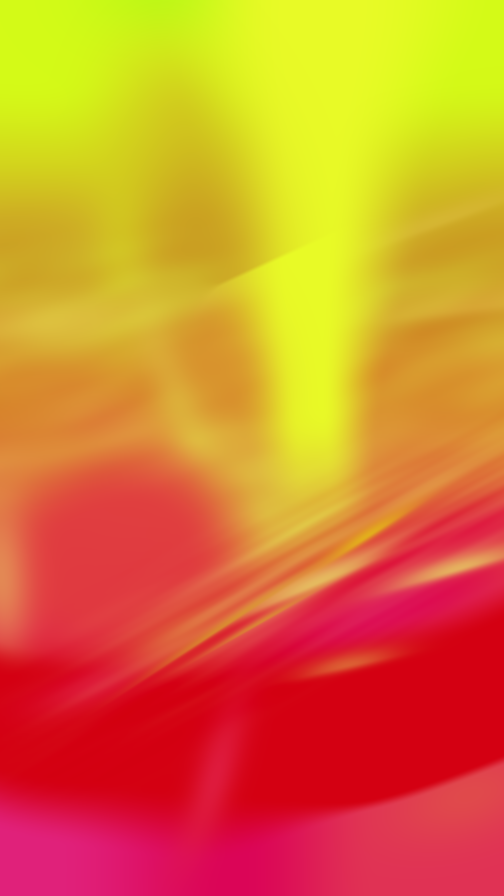
Give the GLSL for this background, as a WebGL 2 fragment shader.

```glsl
#version 300 es
precision highp float;
// Blurred sheets of lime, amber, red and pink light with slanted silky streaks.
uniform vec2 u_resolution;
out vec4 outColor;

// Palette
const vec3 LIME = vec3(0.83, 0.98, 0.09);
const vec3 GREEN = vec3(0.70, 0.98, 0.08);
const vec3 LEMON = vec3(0.91, 0.98, 0.15);
const vec3 OLIVE = vec3(0.83, 0.84, 0.11);
const vec3 OCHRE = vec3(0.79, 0.62, 0.13);
const vec3 SAND = vec3(0.87, 0.75, 0.25);
const vec3 AMBER = vec3(0.85, 0.59, 0.18);
const vec3 ORANGE = vec3(0.87, 0.46, 0.23);
const vec3 CORAL = vec3(0.88, 0.23, 0.25);
const vec3 ROSE = vec3(0.88, 0.13, 0.28);
const vec3 RED = vec3(0.83, 0.00, 0.07);
const vec3 MAGENTA = vec3(0.86, 0.02, 0.34);
const vec3 PINK = vec3(0.88, 0.13, 0.48);
const vec3 CREAM = vec3(0.90, 0.75, 0.38);

// Tuning
const float WARP = 0.03;         // bend of the soft shapes
const float SLANT = 0.50;        // angle of the silky streaks, radians
const float STREAK_GAIN = 0.38;  // contrast of the silky streaks
const float WISP_GAIN = 0.16;    // contrast of the broad wisps

vec2 hashGradient(vec2 cell) {
  vec2 h = vec2(dot(cell, vec2(127.1, 311.7)), dot(cell, vec2(269.5, 183.3)));
  return 2.0 * fract(sin(h) * 43758.5) - 1.0;
}

float gradientNoise(vec2 p) {
  vec2 i = floor(p), f = fract(p), e = vec2(0.0, 1.0);
  vec2 u = f * f * f * (f * (f * 6.0 - 15.0) + 10.0);
  float low = mix(dot(hashGradient(i), f), dot(hashGradient(i + e.yx), f - e.yx), u.x);
  float high = mix(dot(hashGradient(i + e), f - e), dot(hashGradient(i + e.yy), f - e.yy), u.x);
  return mix(low, high, u.y);
}

vec2 turn(vec2 p, float angle) {
  float c = cos(angle), s = sin(angle);
  return vec2(c * p.x + s * p.y, c * p.y - s * p.x);
}

// Soft tilted ellipse
float glow(vec2 p, vec2 centre, vec2 radius, float angle) {
  vec2 d = turn(p - centre, angle) / radius;
  return exp(-dot(d, d));
}

// Tapered stroke with a crisp lower side and a feathered upper side
float stroke(vec2 p, vec2 centre, vec2 radius, float angle) {
  vec2 d = turn(p - centre, angle) / radius;
  d.y *= d.y < 0.0 ? 1.8 : 0.8;
  return exp(-d.x * d.x - d.y * d.y);
}

// Vertical colour ramp, from the red floor to the lime top
vec3 ramp(float y) {
  vec3 c = mix(RED, ROSE, smoothstep(0.42, 0.55, y));
  c = mix(c, CORAL, smoothstep(0.52, 0.70, y));
  c = mix(c, ORANGE, smoothstep(0.64, 0.83, y));
  c = mix(c, AMBER, smoothstep(0.80, 1.00, y));
  c = mix(c, mix(OCHRE, SAND, 0.4), smoothstep(1.02, 1.20, y));
  c = mix(c, OLIVE, smoothstep(1.24, 1.46, y));
  return mix(c, LIME, smoothstep(1.40, 1.62, y));
}

// Lemon beam narrowing downwards
float beam(vec2 p) {
  float halfWidth = 0.085 + 0.08 * smoothstep(0.80, 1.40, p.y) + 0.07 * smoothstep(1.45, 1.80, p.y);
  float d = abs(p.x - 0.625 - 0.02 * sin(p.y * 4.0)) / halfWidth;
  return (1.0 - smoothstep(0.25, 1.5, d)) * smoothstep(0.64, 0.95, p.y);
}

void main() {
  // Units of canvas width, origin at the lower left
  vec2 q = gl_FragCoord.xy / u_resolution.x;
  vec2 p = q + WARP * vec2(gradientNoise(q * 3.0), gradientNoise(q * 3.0 + 17.0));
  vec3 c = ramp(p.y);

  // Upper sheets
  c = mix(c, GREEN, 0.8 * glow(p, vec2(0.37, 1.80), vec2(0.17, 0.10), 0.0));
  c = mix(c, OLIVE, 0.9 * glow(p, vec2(0.34, 1.54), vec2(0.10, 0.14), 0.0));
  c = mix(c, OCHRE, 0.8 * glow(p, vec2(0.05, 1.27), vec2(0.24, 0.13), 0.0));
  c = mix(c, OCHRE, 0.8 * glow(p, vec2(0.95, 1.29), vec2(0.22, 0.15), 0.3));
  c = mix(c, OLIVE, 0.7 * glow(p, vec2(0.25, 1.34), vec2(0.07, 0.20), 0.0));
  c = mix(c, SAND, 0.9 * glow(p, vec2(0.08, 1.14), vec2(0.28, 0.045), 0.12));
  c = mix(c, SAND, 0.7 * stroke(q, vec2(0.95, 1.17), vec2(0.20, 0.03), 0.12));
  c = mix(c, SAND, 0.5 * stroke(q, vec2(0.88, 1.34), vec2(0.18, 0.02), 0.35));
  c = mix(c, ORANGE, 0.65 * glow(p, vec2(0.22, 0.93), vec2(0.15, 0.08), -0.3));
  c = mix(c, SAND, 0.75 * glow(p, vec2(0.36, 0.98), vec2(0.05, 0.22), 0.35));
  c = mix(c, SAND, 0.95 * glow(p, vec2(0.54, 0.80), vec2(0.17, 0.18), 0.0));
  c = mix(c, mix(LEMON, SAND, 1.0 - smoothstep(0.66, 0.98, p.y)), beam(p));
  c = mix(c, AMBER, 0.85 * glow(p, vec2(0.46, 1.05), vec2(0.08, 0.13), 0.25));

  // Ochre fold with a crisp slanted hem
  float hem = q.y - 1.199 - 0.457 * (q.x - 0.405);
  float hemBlur = mix(0.09, 0.006, smoothstep(0.34, 0.44, q.x));
  float fold = glow(p, vec2(0.41, 1.28), vec2(0.13, 0.25), 0.15);
  c = mix(c, OCHRE, 0.95 * fold * smoothstep(-hemBlur, hemBlur, hem));

  // Broad wisps across the amber middle
  vec2 w = turn(p, 0.3);
  float wisp = gradientNoise(w * vec2(2.5, 8.0) + 5.0) + 0.5 * gradientNoise(w * vec2(6.0, 18.0));
  float wispArea = smoothstep(0.60, 0.85, q.y) * (1.0 - smoothstep(1.15, 1.4, q.y)) * (1.0 - beam(p));
  c += WISP_GAIN * wisp * wispArea * vec3(0.15, 1.0, 0.3);

  // Coral cloud and its warm rims
  vec2 cloud = turn(p - vec2(0.23, 0.67), 0.4) / vec2(0.23, 0.18);
  c = mix(c, CORAL, 0.92 * (1.0 - smoothstep(0.55, 1.35, length(cloud))));
  c = mix(c, CREAM, 0.6 * glow(p, vec2(0.0, 0.63), vec2(0.055, 0.15), 0.0));
  c = mix(c, ORANGE, 0.8 * glow(p, vec2(0.38, 0.53), vec2(0.17, 0.06), SLANT));
  c = mix(c, ROSE, 0.85 * glow(p, vec2(0.95, 0.72), vec2(0.25, 0.06), 0.4));
  c = mix(c, MAGENTA, 0.8 * glow(p, vec2(0.78, 0.55), vec2(0.24, 0.06), 0.35));

  // Red band with curved edges over a pink floor
  float bandTop = 0.42 + 0.40 * (q.x - 0.33) * (q.x - 0.33) - 0.02 * q.x;
  float bandBase = 0.145 + 0.32 * (q.x - 0.38) * (q.x - 0.38);
  c = mix(c, RED, 1.0 - smoothstep(-0.03, 0.05, p.y - bandTop));
  vec3 below = mix(PINK, MAGENTA, smoothstep(0.1, 0.45, q.x));
  below = mix(below, mix(CORAL, PINK, 0.35), smoothstep(0.48, 0.75, q.x));
  below = mix(below, ORANGE, 0.35 * glow(q, vec2(0.93, 0.20), vec2(0.16, 0.08), 0.3));
  float baseBlur = mix(0.07, 0.012, smoothstep(0.4, 0.75, q.x));
  c = mix(c, below, smoothstep(-baseBlur, baseBlur, bandBase - p.y));
  c = mix(c, ROSE, 0.8 * glow(p, vec2(0.42, 0.24), vec2(0.17, 0.04), 1.2));
  c = mix(c, ROSE, 0.7 * glow(p, vec2(0.19, 0.42), vec2(0.14, 0.04), 0.3));

  // Silky streaks
  vec2 s = turn(q, SLANT);
  float silk = gradientNoise(s * vec2(2.5, 24.0)) + 0.6 * gradientNoise(s * vec2(4.0, 55.0));
  float silkArea = glow(q, vec2(0.65, 0.64), vec2(0.45, 0.11), SLANT);
  c += STREAK_GAIN * silk * silkArea * vec3(0.1, 1.0, 0.4);
  c = mix(c, CREAM, 0.95 * stroke(q, vec2(0.63, 0.622), vec2(0.15, 0.021), 0.40));
  c = mix(c, CREAM, 0.9 * stroke(q, vec2(0.91, 0.650), vec2(0.14, 0.021), 0.28));
  c = mix(c, vec3(0.89, 0.72, 0.10), 0.9 * stroke(q, vec2(0.73, 0.715), vec2(0.11, 0.014), 0.57));
  c = mix(c, AMBER, 0.8 * stroke(q, vec2(0.45, 0.54), vec2(0.18, 0.008), 0.58));
  c = mix(c, AMBER, 0.7 * stroke(q, vec2(0.52, 0.545), vec2(0.12, 0.006), 0.52));
  c = mix(c, ORANGE, 0.8 * stroke(q, vec2(0.69, 0.458), vec2(0.10, 0.020), 0.22));

  outColor = vec4(clamp(c, 0.0, 1.0), 1.0);
}
```
